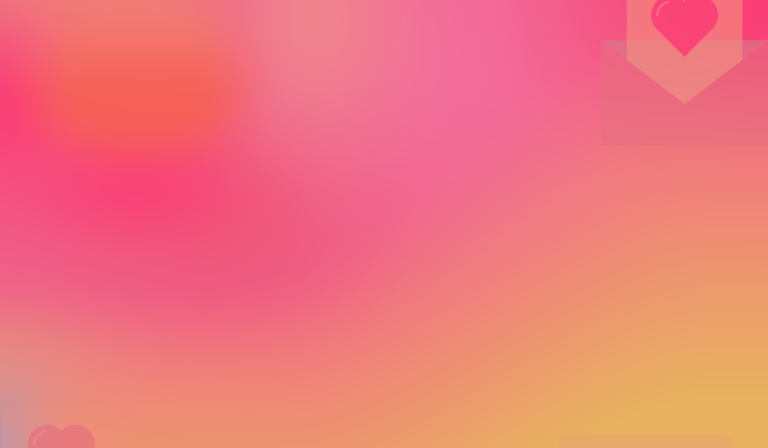
Reproduce this background procedurally as a WebGL 2 fragment shader.

```glsl
#version 300 es
precision highp float;

uniform vec2 u_resolution;
out vec4 fragColor;

// Palette
const vec3 ROSE = vec3(0.942, 0.368, 0.535);
const vec3 CORAL = vec3(0.941, 0.510, 0.475);
const vec3 AMBER = vec3(0.910, 0.698, 0.375);
const vec3 ORCHID = vec3(0.953, 0.440, 0.625);
const vec3 PEACH = vec3(0.941, 0.525, 0.555);
const vec3 CRIMSON = vec3(0.933, 0.335, 0.460);
const vec3 HOT_PINK = vec3(0.985, 0.235, 0.460);
const vec3 SUN_ORANGE = vec3(0.965, 0.380, 0.335);
const vec3 SUN_TOP = vec3(0.945, 0.500, 0.460);
const vec3 DUSTY = vec3(0.890, 0.560, 0.520);
const vec3 MAUVE = vec3(0.700, 0.590, 0.690);
const vec3 PAPER = vec3(0.955, 0.560, 0.500);
const vec3 ENVELOPE = vec3(0.900, 0.430, 0.500);
const vec3 HIGHLIGHT = vec3(0.980, 0.620, 0.640);

// Layout, in canvas heights
const vec2 SUN_CENTER = vec2(0.31, 0.83);
const float SUN_INNER = 0.12;
const float SUN_OUTER = 0.33;
const vec2 LETTER_CENTER = vec2(1.528, 0.935);
const vec2 CARD_HEART = vec2(0.137, -0.023);
const float HEART_LOBE = 0.0438;

float boxDistance(vec2 p, vec2 halfSize) {
    vec2 q = abs(p) - halfSize;
    return length(max(q, 0.0)) + min(max(q.x, q.y), 0.0);
}

// A diamond joined to two round lobes
float heartDistance(vec2 p) {
    p.x = abs(p.x);
    vec2 turned = vec2(p.x + p.y, p.y - p.x) * 0.70711;
    float lobe = length(p - HEART_LOBE * 0.70711) - HEART_LOBE;
    return min(boxDistance(turned, vec2(HEART_LOBE)), lobe);
}

// Short curved glint on the upper left lobe
float glintDistance(vec2 p) {
    vec2 q = p - HEART_LOBE * vec2(-0.70711, 0.70711);
    float ring = abs(length(q) - HEART_LOBE * 0.68) - 0.0022;
    return max(ring, max(q.x + 0.003, -q.y - 0.002));
}

float cover(float d) {
    return clamp(0.5 - d * u_resolution.y, 0.0, 1.0);
}

vec3 glow(vec3 color, vec3 tint, vec2 offset, vec2 radius, float strength) {
    vec2 q = offset / radius;
    return mix(color, tint, strength * exp(-dot(q, q)));
}

// Rose sky sinking into amber below a rising curve
vec3 baseGradient(vec2 p) {
    float horizon = 0.17 + 0.42 * smoothstep(0.6, 1.6, p.x);
    float height = p.y - horizon;
    float fade = mix(0.22, 0.52, smoothstep(0.4, 1.4, p.x));
    vec3 color = mix(CORAL, ROSE, smoothstep(-0.04, fade, height));
    return mix(color, AMBER, clamp(-height / 0.48, 0.0, 1.0));
}

vec3 addGlows(vec3 color, vec2 p) {
    color = glow(color, CRIMSON, p - vec2(0.50, 0.52), vec2(0.30, 0.20), 0.75);
    color = glow(color, ORCHID, p - vec2(1.00, 0.88), vec2(0.32, 0.36), 0.90);
    color = glow(color, PEACH, p - vec2(0.70, 0.96), vec2(0.20, 0.28), 0.90);
    color = glow(color, HOT_PINK, p - vec2(1.76, 0.98), vec2(0.42, 0.22), 0.95);
    color = glow(color, HOT_PINK, p - vec2(0.02, 0.76), vec2(0.17, 0.17), 0.90);
    color = glow(color, HOT_PINK, p - vec2(0.30, 0.57), vec2(0.24, 0.11), 0.70);
    color = glow(color, SUN_TOP, p - vec2(0.12, 1.05), vec2(0.24, 0.13), 0.85);
    color = glow(color, DUSTY, p - vec2(0.00, 0.16), vec2(0.22, 0.15), 0.75);
    return glow(color, MAUVE, p, vec2(0.09, 0.13), 0.85);
}

vec3 addSun(vec3 color, vec2 p) {
    vec3 sun = mix(HOT_PINK, SUN_ORANGE, smoothstep(0.53, 0.76, p.y));
    sun = mix(sun, SUN_TOP, smoothstep(0.76, 1.02, p.y));
    float body = 1.0 - smoothstep(SUN_INNER, SUN_OUTER, length(p - SUN_CENTER));
    return mix(color, sun, 0.95 * body);
}

vec3 addHeart(vec3 color, vec2 p, vec3 tint, float strength) {
    color = mix(color, tint, strength * cover(heartDistance(p)));
    return mix(color, HIGHLIGHT, 0.5 * strength * cover(glintDistance(p)));
}

// Open envelope with a pointed letter
vec3 addEnvelope(vec3 color, vec2 p) {
    vec2 q = p - LETTER_CENTER;
    float pocket = boxDistance(q - vec2(0.0, -0.142), vec2(0.187, 0.117));
    float fold = (abs(q.x) * 0.76 - q.y - 0.167) * 0.796;
    float letter = max(abs(q.x) - 0.129, fold);
    color = mix(color, ENVELOPE, 0.55 * cover(pocket));
    color = mix(color, MAUVE, 0.16 * cover(max(pocket, fold)));
    color = mix(color, PAPER, 0.62 * cover(letter));
    return addHeart(color, q, HOT_PINK, 0.85);
}

void main() {
    vec2 p = gl_FragCoord.xy / u_resolution.y;
    vec3 color = addSun(addGlows(baseGradient(p), p), p);
    color = addEnvelope(color, p);

    // Card in the lower left, faint tab in the lower right
    float card = boxDistance(p - vec2(0.135, -0.04), vec2(0.131, 0.13));
    color = mix(color, PAPER, 0.25 * cover(card));
    color = addHeart(color, p - CARD_HEART, ENVELOPE, 0.65);
    float tab = boxDistance(p - vec2(1.44, -0.04), vec2(0.17, 0.045)) - 0.03;
    color = mix(color, DUSTY, 0.22 * (1.0 - smoothstep(-0.012, 0.004, tab)));

    fragColor = vec4(color, 1.0);
}
```
